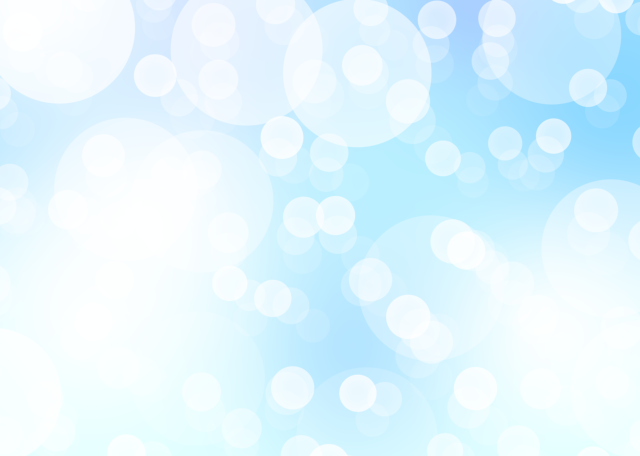
Write a WebGL 2 fragment shader that draws this background.

```glsl
#version 300 es
precision highp float;

uniform vec2 u_resolution;
out vec4 outColor;

// Colours
const vec3 WHITE = vec3(1.0);
const vec3 MINT = vec3(0.86, 1.0, 1.0);
const vec3 SKY = vec3(0.68, 0.885, 1.0);
const vec3 AZURE = vec3(0.53, 0.84, 1.0);
const vec3 AQUA = vec3(0.72, 0.95, 1.0);
const vec3 LAVENDER = vec3(0.84, 0.90, 1.0);
const vec3 PERIWINKLE = vec3(0.66, 0.79, 1.0);

// Discs: lengths in canvas heights
const ivec2 LARGE_GRID = ivec2(4, 3);
const vec2 LARGE_RADIUS = vec2(0.138, 0.168);
const vec2 LARGE_ALPHA = vec2(0.16, 0.8);
const ivec2 SMALL_GRID = ivec2(10, 7);
const vec2 SMALL_RADIUS = vec2(0.037, 0.049);
const vec2 SMALL_ALPHA = vec2(0.38, 0.8);
const int ECHOES = 2;
const float ECHO_FADE = 0.46;
const float JITTER = 0.85;
const float OVERSCAN = 1.1;
const float RIM_GAIN = 0.15;
const float EDGE_PIXELS = 0.8;

// Integer hash of a cell and a seed, three values in 0..1
vec3 hash3(ivec2 cell, int seed) {
    uvec3 v = uvec3(ivec3(cell, seed)) * 1664525u + 1013904223u;
    v.x += v.y * v.z; v.y += v.z * v.x; v.z += v.x * v.y;
    v ^= v >> 16u;
    v.x += v.y * v.z; v.y += v.z * v.x; v.z += v.x * v.y;
    return vec3(v >> 8u) / 16777216.0;
}

void glow(inout vec3 color, vec2 p, vec2 center, float size, vec3 tint, float strength) {
    vec2 d = (p - center) / size;
    color = mix(color, tint, strength * exp(-dot(d, d)));
}

// Soft colour field behind the discs
vec3 backdrop(vec2 p, float aspect) {
    vec2 q = vec2(p.x / aspect * 1.41, p.y);
    vec3 color = mix(MINT, SKY, smoothstep(0.1, 0.95, q.y));
    glow(color, q, vec2(0.85, 0.58), 0.32, AQUA, 0.75);
    glow(color, q, vec2(0.78, 0.24), 0.24, SKY, 0.9);
    glow(color, q, vec2(1.36, 0.78), 0.26, AZURE, 0.95);
    glow(color, q, vec2(0.02, 0.77), 0.17, SKY, 0.85);
    glow(color, q, vec2(0.45, 0.96), 0.26, LAVENDER, 0.9);
    glow(color, q, vec2(1.04, 1.00), 0.15, PERIWINKLE, 0.75);
    glow(color, q, vec2(0.08, 0.99), 0.21, WHITE, 0.95);
    glow(color, q, vec2(0.33, 0.53), 0.23, WHITE, 0.9);
    glow(color, q, vec2(0.20, 0.32), 0.30, WHITE, 0.9);
    glow(color, q, vec2(1.23, 0.27), 0.24, WHITE, 0.9);
    return color;
}

// Translucent disc, slightly denser towards its rim
void disc(inout vec3 color, vec2 p, vec2 center, float radius, float alpha) {
    float d = length(p - center);
    float edge = EDGE_PIXELS / u_resolution.y;
    float cover = 1.0 - smoothstep(radius - edge, radius + edge, d);
    float body = 1.0 - RIM_GAIN + RIM_GAIN * smoothstep(0.3, 1.0, d / radius);
    color = mix(color, WHITE, cover * body * alpha);
}

// Jittered centre of a grid cell
vec2 scatter(ivec2 cell, ivec2 grid, float aspect, vec2 rnd) {
    vec2 unit = (vec2(cell) + 0.5 + JITTER * (rnd - 0.5)) / vec2(grid);
    return ((unit - 0.5) * OVERSCAN + 0.5) * vec2(aspect, 1.0);
}

void main() {
    float aspect = u_resolution.x / u_resolution.y;
    vec2 p = gl_FragCoord.xy / u_resolution.y;
    vec3 color = backdrop(p, aspect);

    // Large discs
    for (int i = 0; i < LARGE_GRID.x * LARGE_GRID.y; i++) {
        ivec2 cell = ivec2(i % LARGE_GRID.x, i / LARGE_GRID.x);
        vec3 place = hash3(cell, 11);
        vec3 look = hash3(cell, 23);
        float radius = mix(LARGE_RADIUS.x, LARGE_RADIUS.y, place.z);
        float alpha = mix(LARGE_ALPHA.x, LARGE_ALPHA.y, look.x * look.x);
        disc(color, p, scatter(cell, LARGE_GRID, aspect, place.xy), radius, alpha);
    }

    // Small discs, each with fainter echoes drifting down and sideways
    for (int i = 0; i < SMALL_GRID.x * SMALL_GRID.y; i++) {
        ivec2 cell = ivec2(i % SMALL_GRID.x, i / SMALL_GRID.x);
        vec3 place = hash3(cell, 37);
        vec3 look = hash3(cell, 53);
        vec2 center = scatter(cell, SMALL_GRID, aspect, place.xy);
        float radius = mix(SMALL_RADIUS.x, SMALL_RADIUS.y, place.z);
        float alpha = mix(SMALL_ALPHA.x, SMALL_ALPHA.y, look.x);
        disc(color, p, center, radius, alpha);
        for (int k = 1; k <= ECHOES; k++) {
            vec3 drift = hash3(cell, 71 + k);
            alpha *= ECHO_FADE;
            center += vec2(mix(-0.03, 0.06, drift.x), mix(-0.055, -0.01, drift.y));
            disc(color, p, center, radius * mix(0.85, 1.05, drift.z), alpha);
        }
    }

    outColor = vec4(color, 1.0);
}
```
